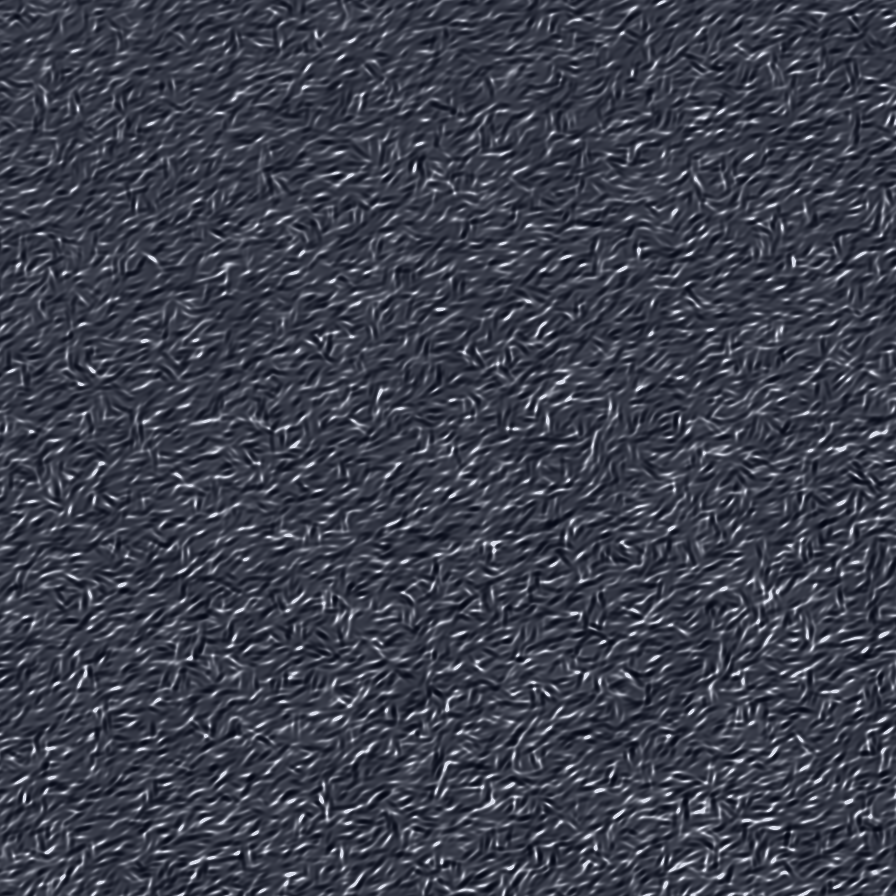
Give the GLSL for this texture, as a Shadertoy shader.

```glsl
#define CELLS 56.0            // scatter cells per canvas height
#define STROKES 7             // strokes per cell
#define STROKE_LENGTH 0.0049
#define STROKE_WIDTH 0.0024
#define LEAN 0.46             // main direction in radians
#define LEAN_SPREAD 0.5
#define CONTRAST_BOTTOM 0.57
#define CONTRAST_TOP 0.38
#define STROKE_GAIN 2.4
#define MID_TONE 0.212
#define COOL_TINT vec3(0.0, 0.014, 0.064)

vec4 hash4(vec3 p) {
    vec4 q = fract(p.xyzx * vec4(0.1031, 0.1030, 0.0973, 0.1099));
    q += dot(q, q.wzxy + 33.33);
    return fract((q.xxyz + q.yzzw) * q.zywx);
}

// Slow drift made of layered sines, about -1 to 1
float drift(vec2 p) {
    float a = sin(p.x * 19.0 + 2.0 * sin(p.y * 13.0));
    float b = sin(p.y * 31.0 - p.x * 11.0 + 1.7 * sin(p.x * 23.0));
    return 0.5 * (a + b);
}

// Each cell shares a direction; a few cells stand upright or fall back
float cellAngle(vec2 cell) {
    vec4 rnd = hash4(vec3(cell, 91.0));
    float angle = LEAN + LEAN_SPREAD * (rnd.x - 0.5) + 0.15 * drift(cell / CELLS);
    return angle + 0.95 * step(0.87, rnd.y) - 0.85 * step(rnd.y, 0.06);
}

// Soft streak with a sharp core and fainter opposite-toned flanks
float streak(vec2 offset, float angle, float len) {
    vec2 along = vec2(cos(angle), sin(angle));
    float a = dot(offset, along) / len;
    float b = dot(offset, vec2(-along.y, along.x)) / STROKE_WIDTH;
    return (1.0 - 0.66 * b * b) * exp(-0.5 * (a * a + b * b));
}

float strokeField(vec2 uv) {
    vec2 home = floor(uv * CELLS);
    float sum = 0.0;
    for (int y = -1; y <= 1; y++)
    for (int x = -1; x <= 1; x++) {
        vec2 cell = home + vec2(x, y);
        float angle = cellAngle(cell);
        for (int i = 0; i < STROKES; i++) {
            vec4 rnd = hash4(vec3(cell, float(i) + 5.0));
            vec4 shape = hash4(vec3(cell, float(i) + 37.0));
            vec2 offset = uv - (cell + rnd.xy) / CELLS;
            float turn = 0.7 * (shape.x - 0.5);
            float len = STROKE_LENGTH * mix(0.65, 1.35, shape.y);
            sum += mix(-1.0, 1.0, rnd.z) * streak(offset, angle + turn, len);
        }
    }
    return STROKE_GAIN * sum;
}

void mainImage(out vec4 fragColor, in vec2 fragCoord) {
    vec2 uv = fragCoord / iResolution.y;

    // Contrast fades upwards and to the left
    float contrast = mix(CONTRAST_BOTTOM, CONTRAST_TOP, uv.y) + 0.07 * (uv.x - 0.5);
    float relief = strokeField(uv) + 0.13 * drift(uv * 1.3);

    // Exponential tone: broad darks with rare bright glints
    float tone = min(MID_TONE * exp(contrast * relief), 0.86);
    fragColor = vec4(tone + COOL_TINT, 1.0);
}
```
